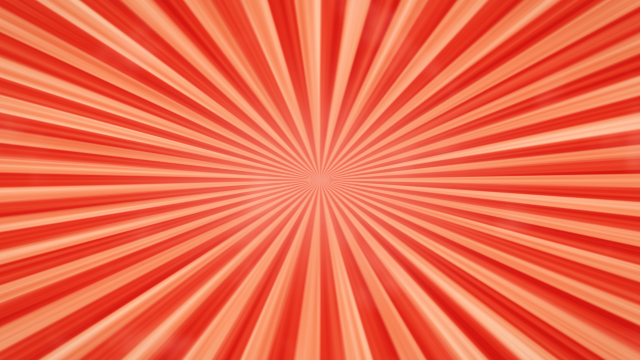
This background is drawn by a Shadertoy shader. Its source:

```glsl
// Sunburst of pale orange rays over streaked red, with a hazy pink centre.

const float TAU = 6.2831853;

vec2 hashGradient(vec2 cell) {
    vec3 h = fract(cell.xyx * vec3(0.1031, 0.1030, 0.0973));
    h += dot(h, h.yzx + 33.33);
    float angle = TAU * fract((h.x + h.y) * h.z);
    return vec2(cos(angle), sin(angle));
}

// Gradient noise, about -0.7 to 0.7, that repeats along x after `period` cells.
float gradientNoise(vec2 p, float period) {
    vec2 i = floor(p), f = p - i;
    vec2 s = f * f * f * (f * (f * 6.0 - 15.0) + 10.0);
    float x0 = mod(i.x, period), x1 = mod(i.x + 1.0, period);
    float a = dot(hashGradient(vec2(x0, i.y)), f);
    float b = dot(hashGradient(vec2(x1, i.y)), f - vec2(1.0, 0.0));
    float c = dot(hashGradient(vec2(x0, i.y + 1.0)), f - vec2(0.0, 1.0));
    float d = dot(hashGradient(vec2(x1, i.y + 1.0)), f - vec2(1.0));
    return mix(mix(a, b, s.x), mix(c, d, s.x), s.y);
}

// Radial streaks, faded where a cell gets narrower than a few pixels.
float streaks(float turn, float radius, float count, float pixel) {
    float cellWidth = TAU * radius / count;
    float n = gradientNoise(vec2(turn * count, radius * 0.5 + count), count);
    return n * smoothstep(1.0, 3.0, cellWidth / pixel);
}

float clouds(vec2 p) {
    float sum = 0.0, weight = 0.6;
    for (int i = 0; i < 4; i++) {
        sum += weight * gradientNoise(p, 4096.0);
        p = p * 2.0 + 17.0;
        weight *= 0.5;
    }
    return sum;
}

void mainImage(out vec4 fragColor, in vec2 fragCoord) {
    // The burst is stretched with the canvas, so both axes run from -1 to 1.
    vec2 p = 2.0 * fragCoord / iResolution.xy - 1.0;
    float radius = max(length(p), 0.0001);
    float pixel = 2.0 / iResolution.y;
    float angle = atan(p.y, p.x);
    float turn = angle / TAU;

    // Layers of streaks running along the rays
    float broad = streaks(turn, radius, 110.0, pixel);
    float medium = streaks(turn, radius, 270.0, pixel);
    float fine = streaks(turn, radius, 620.0, pixel);
    float grain = broad * 0.6 + medium * 0.8 + fine * 0.5;

    // Thirty-nine alternating rays with slightly uneven edges
    float rayWave = cos(39.0 * angle) + 0.45 * medium + 0.25 * broad;
    float edge = 0.22 + 20.0 * pixel / radius;
    float ray = smoothstep(-edge, edge, rayWave - 0.06);

    // Red gaps and orange rays, each shaded by the streaks
    vec3 red = mix(vec3(0.91, 0.19, 0.11), vec3(0.95, 0.35, 0.22), clamp(grain * 1.5, 0.0, 1.0));
    red = mix(red, vec3(0.82, 0.06, 0.05), clamp(-grain * 1.5, 0.0, 0.8));
    vec3 orange = mix(vec3(0.98, 0.57, 0.39), vec3(1.0, 0.76, 0.62), clamp(grain * 1.7, 0.0, 1.0));
    orange = mix(orange, vec3(0.95, 0.42, 0.25), clamp(-grain * 1.7, 0.0, 0.9));
    vec3 color = mix(red, orange, ray);

    // Drifting haze and the glow around the centre
    float haze = clouds(p * vec2(3.2, 2.0) + 9.0);
    color = mix(color, vec3(1.0, 0.72, 0.64), 0.26 * smoothstep(0.05, 0.5, haze));
    float glow = 0.44 * exp(-4.5 * radius * radius);
    color = mix(color, vec3(1.0, 0.79, 0.71), glow);
    color = mix(color, vec3(0.96, 0.61, 0.54), 0.7 * exp(-900.0 * radius * radius));

    // Slight darkening toward the corners
    color *= 1.0 - 0.04 * smoothstep(0.8, 1.4, radius);
    fragColor = vec4(clamp(color, 0.0, 1.0), 1.0);
}
```
